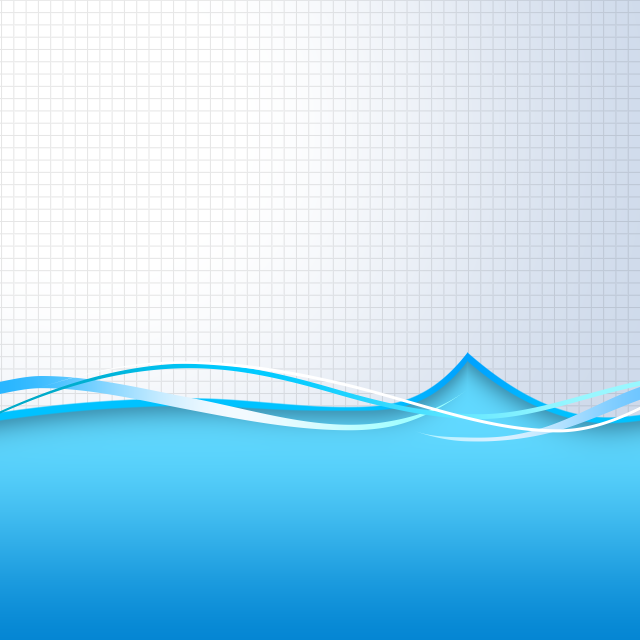
This background is drawn by a WebGL 2 fragment shader. Its source:

```glsl
#version 300 es
precision highp float;
// Pale squared paper above a blue water body, crossed by glossy flowing ribbons.

uniform vec2 u_resolution;
out vec4 fragColor;

const vec3 PAPER_LIGHT = vec3(1.0);
const vec3 PAPER_SHADE = vec3(0.81, 0.855, 0.92);
const vec3 WATER_TOP = vec3(0.38, 0.85, 1.0);
const vec3 WATER_DEEP = vec3(0.0, 0.51, 0.82);
const vec3 SHADOW = vec3(0.18, 0.46, 0.57);
const vec3 RIM = vec3(0.0, 0.76, 1.0);
const vec3 RIM_PEAK = vec3(0.0, 0.64, 1.0);
const vec3 PEAK = vec3(0.7305, 0.4492, 1.3);

// Cubic height between two knots, each holding x, height and slope.
float arc(float x, vec3 a, vec3 b) {
  float span = b.x - a.x;
  float t = (x - a.x) / span;
  float s = 1.0 - t;
  return s * s * (1.0 + 2.0 * t) * a.y + t * t * (3.0 - 2.0 * t) * b.y
       + span * t * s * (s * a.z - t * b.z);
}

// Chain of four arcs.
float path(float x, vec3 a, vec3 b, vec3 c, vec3 d, vec3 e) {
  if (x < b.x) return arc(x, a, b);
  if (x < c.x) return arc(x, b, c);
  if (x < d.x) return arc(x, c, d);
  return arc(x, d, e);
}

// Water outline: a gentle swell that rises to a sharp crest.
float waveHeight(float x) {
  vec3 trough = vec3(0.9505, 0.3477, 0.0);
  if (x < PEAK.x) {
    return path(x, vec3(0.0, 0.3555, 0.15), vec3(0.2995, 0.3776, 0.0),
                vec3(0.5404, 0.3639, 0.0), PEAK, vec3(1.0));
  }
  if (x < trough.x) return arc(x, vec3(PEAK.xy, -0.88), trough);
  return arc(x, trough, vec3(1.0, 0.3516, 0.13));
}

// Smooth coverage of a band around a centre line, fading when very thin.
float band(float offset, float halfWidth, float px) {
  float low = max(offset - 0.5 * px, -halfWidth);
  float high = min(offset + 0.5 * px, halfWidth);
  return clamp((high - low) / px, 0.0, 1.0);
}

float gridLine(float coord, float spacing, float px) {
  float offset = (fract(coord / spacing + 0.5) - 0.5) * spacing;
  return band(offset, 0.0008, px);
}

vec3 paper(vec2 p, float px) {
  float shade = smoothstep(0.2, 0.95, distance(p, vec2(0.15, 0.8)));
  vec3 color = mix(PAPER_LIGHT, PAPER_SHADE, shade);
  float grid = max(gridLine(p.x - 0.0024, 0.0192, px),
                   gridLine(0.9995 - p.y, 0.0192, px));
  return color * (1.0 - 0.1 * grid);
}

vec3 water(vec2 p, float depth) {
  vec3 color = mix(WATER_DEEP, WATER_TOP, smoothstep(-0.05, 0.35, p.y));
  float shadow = 0.62 * exp(-pow(max(depth, 0.0) / 0.024, 1.4));
  return mix(color, SHADOW, shadow);
}

// Three-stop horizontal tint.
vec3 tint(float x, vec3 a, vec3 b, vec3 c, vec3 stops) {
  return mix(mix(a, b, smoothstep(stops.x, stops.y, x)), c, smoothstep(stops.y, stops.z, x));
}

void main() {
  vec2 p = gl_FragCoord.xy / u_resolution;
  float px = 1.0 / u_resolution.y;
  float x = p.x;

  // Paper, rim and water
  vec3 color = paper(p, px);
  float surface = waveHeight(x);
  float crest = exp(-pow((x - PEAK.x) / 0.09, 2.0));
  float dip = exp(-pow((x - 0.54) / 0.1, 2.0));
  float rim = mix(0.0125, 0.009, smoothstep(0.0, 1.0, x)) - 0.005 * dip + 0.004 * crest;
  float depth = surface - p.y;
  color = mix(color, mix(RIM, RIM_PEAK, crest), smoothstep(-px, px, depth));
  color = mix(color, water(p, depth - rim), smoothstep(-px, px, depth - rim));

  // Broad ribbon from the left, tapering at the crest
  float center = path(x, vec3(0.0, 0.3939, 0.2), vec3(0.065, 0.403, 0.0),
                      vec3(0.2995, 0.3685, -0.19), vec3(0.547, 0.332, 0.0), vec3(0.733, 0.3932, 0.75));
  float width = mix(0.0095, 0.0043, smoothstep(0.3, 0.55, x)) * (1.0 - smoothstep(0.6, 0.733, x));
  vec3 ribbon = tint(x, vec3(0.15, 0.71, 1.0), vec3(0.95, 0.98, 1.0), vec3(0.6, 1.0, 1.0), vec3(-0.02, 0.37, 0.7));
  color = mix(color, ribbon, band(p.y - center, width, px));

  // Pale ribbon widening to the right
  center = path(x, vec3(0.647, 0.3268, -0.35), vec3(0.749, 0.3132, 0.0),
                vec3(0.859, 0.3294, 0.3), vec3(1.0, 0.3854, 0.36), vec3(2.0));
  width = 0.003 * smoothstep(0.647, 0.73, x) + 0.007 * smoothstep(0.77, 0.98, x);
  ribbon = tint(x, vec3(0.7, 0.95, 1.0), vec3(0.84, 0.94, 1.0), vec3(0.42, 0.77, 1.0), vec3(0.65, 0.78, 1.03));
  color = mix(color, ribbon, band(p.y - center, width, px));

  // Cyan strand
  center = path(x, vec3(0.0, 0.3555, 0.45), vec3(0.2995, 0.4284, 0.0),
                vec3(0.521, 0.3893, -0.29), vec3(0.749, 0.349, 0.0), vec3(1.0, 0.401, 0.2));
  width = mix(0.0018, 0.0038, smoothstep(0.0, 0.35, x));
  ribbon = tint(x, vec3(0.0, 0.67, 0.79), vec3(0.0, 0.79, 1.0), vec3(0.6, 0.97, 1.0), vec3(0.05, 0.38, 0.95));
  color = mix(color, ribbon, band(p.y - center, width, px));

  // White strand
  center = path(x, vec3(0.052, 0.3906, 0.35), vec3(0.28, 0.4336, 0.0),
                vec3(0.5417, 0.3984, -0.24), vec3(0.8724, 0.3268, 0.0), vec3(1.0, 0.362, 0.5));
  width = 0.0024 * smoothstep(0.052, 0.4, x);
  color = mix(color, vec3(1.0), band(p.y - center, width, px));

  fragColor = vec4(color, 1.0);
}
```
